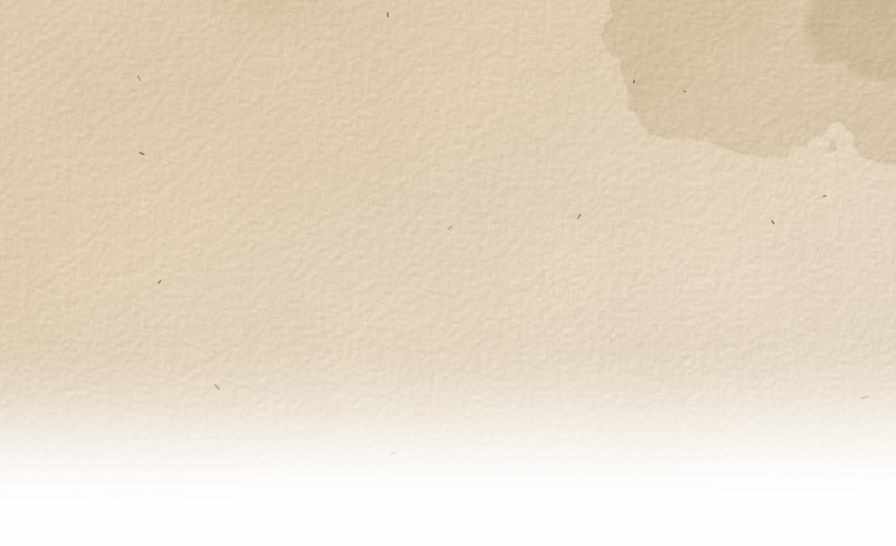
Give the GLSL for this texture, as a Shadertoy shader.

```glsl
// Aged, rough paper with a tea-coloured stain at the upper right, fading to white below.
// Embossed value noise gives the grain, warped circles the stain, and a hashed grid
// scatters the small dark fibres.

float hash(vec2 p) {
    return fract(sin(dot(p, vec2(127.1, 311.7))) * 43758.545);
}

float noise(vec2 p) {
    vec2 i = floor(p), f = fract(p);
    f = f * f * (3.0 - 2.0 * f);
    return mix(mix(hash(i), hash(i + vec2(1, 0)), f.x),
               mix(hash(i + vec2(0, 1)), hash(i + vec2(1, 1)), f.x), f.y);
}

float fbm(vec2 p) {
    float sum = 0.0, amp = 0.5;
    for (int i = 0; i < 4; i++) {
        sum += amp * noise(p);
        p = mat2(1.6, 1.2, -1.2, 1.6) * p + 7.3;
        amp *= 0.5;
    }
    return sum / 0.9375;
}

// Height of the paper surface: fine pulp over slightly larger lumps
float paperHeight(vec2 p) {
    p += 0.006 * vec2(noise(p * 45.0), noise(p * 45.0 + 19.0));
    return 0.6 * noise(p * vec2(105.0, 125.0)) + 0.4 * noise(p * 210.0 + 31.0);
}

// Short, randomly turned fibres, at most one in each grid cell
float fibres(vec2 p, float pixel) {
    vec2 cell = floor(p * 9.0);
    float seed = hash(cell + 4.7);
    vec2 centre = (cell + 0.2 + 0.6 * vec2(hash(cell + 11.0), hash(cell + 23.0))) / 9.0;
    float angle = 6.283 * hash(cell + 37.0);
    vec2 dir = vec2(cos(angle), sin(angle)), d = p - centre;
    float halfLength = 0.006 * hash(cell + 53.0);
    d -= dir * clamp(dot(d, dir), -halfLength, halfLength);
    float ink = 1.0 - smoothstep(0.0006, 0.0012 + pixel, length(d));
    return ink * step(0.86, seed) * (0.35 + 0.65 * hash(cell + 71.0));
}

void mainImage(out vec4 fragColor, in vec2 fragCoord) {
    vec2 p = fragCoord / iResolution.y;
    float pixel = 1.0 / iResolution.y;
    float across = fragCoord.x / iResolution.x;

    // Base tone: tan at the upper left, paler towards the lower right
    float pale = smoothstep(0.0, 1.0, 0.5 * across + 0.75 * (1.0 - p.y) - 0.08);
    vec3 color = mix(vec3(0.862, 0.794, 0.685), vec3(0.902, 0.850, 0.768), pale);
    color += 0.022 * (fbm(p * 6.0) - 0.5);

    // Soft brown bloom on the top edge
    vec2 bloom = (p - vec2(0.49, 1.01)) / vec2(0.09, 0.07);
    color -= vec3(0.022, 0.028, 0.038) * exp(-dot(bloom, bloom));

    // Large stain with a ragged, slightly darker rim
    vec2 warp = vec2(fbm(p * 13.0), fbm(p * 13.0 + 41.0)) - 0.5;
    vec2 q = p + 0.12 * warp;
    float stain = min(length(q - vec2(1.42, 1.02)) - 0.31,
                      length(q - vec2(1.66, 0.93)) - 0.215);
    stain += 0.02 * (fbm(p * 40.0) - 0.5);
    float wet = 1.0 - smoothstep(-0.004, 0.004 + pixel, stain);
    float rim = wet * exp(-abs(stain) * 60.0);
    color -= vec3(0.040, 0.046, 0.062) * wet * (0.7 + 0.6 * fbm(p * 9.0 + 5.0));
    color -= vec3(0.010, 0.012, 0.016) * rim;

    // Second, deeper stain in the corner
    float corner = length(q - vec2(1.63, 0.97)) - 0.14;
    float deep = 1.0 - smoothstep(-0.025, 0.012, corner + 0.05 * (fbm(p * 28.0) - 0.5));
    color -= vec3(0.042, 0.052, 0.070) * deep * (0.4 + fbm(p * 22.0));

    // Emboss the surface, lit from the upper left
    vec2 toLight = vec2(-0.0022, 0.0028);
    float relief = paperHeight(p - toLight) - paperHeight(p + toLight);
    color += vec3(0.050, 0.053, 0.058) * relief;
    color += 0.012 * (noise(p * 260.0) - 0.5);

    // Dark fibres
    color = mix(color, vec3(0.46, 0.36, 0.23), 0.75 * fibres(p, pixel));

    // Fade to white along the bottom
    float edge = p.y + 0.018 * (fbm(vec2(p.x * 5.0, p.y * 8.0)) - 0.5) - 0.02 * across;
    float fade = 1.0 - smoothstep(0.07, 0.37, edge);
    color = mix(color, vec3(0.996, 0.995, 0.992), fade);

    fragColor = vec4(clamp(color, 0.0, 1.0), 1.0);
}
```
